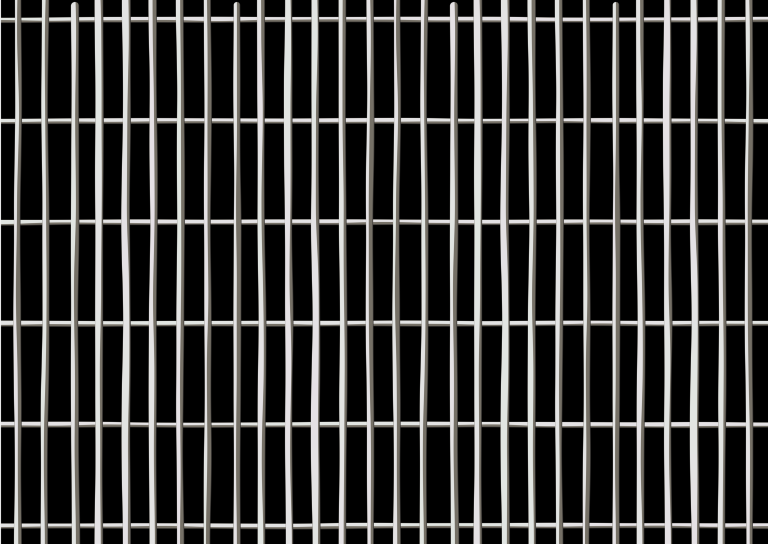
This pattern is drawn by a Shadertoy shader. Its source:

```glsl
float hash(vec2 p) {
    vec3 q = fract(vec3(p.xyx) * 0.1031);
    q += dot(q, q.yzx + 33.33);
    return fract((q.x + q.y) * q.z);
}

// Smooth variation along one bar, from -1 to 1
float wobble(float t, float seed) {
    float i = floor(t), f = fract(t);
    float a = hash(vec2(i + 40.0, seed)), b = hash(vec2(i + 41.0, seed));
    return 2.0 * mix(a, b, f * f * (3.0 - 2.0 * f)) - 1.0;
}

// Bar colour: lit face at negative across, shaded face at positive across
vec3 barColour(float across, float halfWidth, float lit, float tint) {
    float ridge = mix(-halfWidth, halfWidth, lit);
    vec3 face = vec3(0.89) + 0.015 * tint * vec3(0.6, -0.7, 0.5);
    vec3 shade = mix(vec3(0.46, 0.44, 0.40), vec3(0.23, 0.22, 0.21),
                     smoothstep(halfWidth - 0.0018, halfWidth, across));
    vec3 colour = mix(face, shade, smoothstep(ridge - 0.0008, ridge + 0.0009, across));
    // Soft grey rim on the lit edge
    return mix(vec3(0.62, 0.61, 0.59), colour,
               smoothstep(-halfWidth, -halfWidth + 0.0009, across));
}

float cover(float dist, float soft) {
    return 1.0 - smoothstep(-soft, soft, dist);
}

void mainImage(out vec4 fragColor, in vec2 fragCoord) {
    vec2 p = fragCoord / iResolution.x;
    float top = iResolution.y / iResolution.x;
    float soft = 0.7 / iResolution.x;
    vec3 colour = vec3(0.0);

    // Six horizontal rails, shaded underneath
    float rail = floor((p.y - 0.0234) / 0.1318 + 0.5);
    float seed = rail + 71.0;
    float across = 0.0234 + rail * 0.1318 - p.y + 0.0006 * wobble(p.x * 8.0, seed);
    float halfWidth = 0.0037 + 0.0004 * wobble(p.x * 11.0, seed + 20.0);
    float lit = 0.58 + 0.14 * wobble(p.x * 14.0, seed + 40.0);
    colour = mix(colour, barColour(across, halfWidth, lit, wobble(p.x * 5.0, seed)),
                 cover(abs(across) - halfWidth, soft));

    // Twenty-eight upright bars in front, in a cycle of fourteen
    float bar = floor((p.x - 0.0234) / 0.03525 + 0.5);
    float k = mod(bar, 14.0);
    float isShort = (k == 2.0 || k == 8.0) ? 1.0 : 0.0;
    float bright = cos(6.2832 * (k - 10.5) / 7.0);
    across = p.x - 0.0234 - bar * 0.03525 - 0.004 * isShort
           + 0.0011 * wobble(p.y * 7.0, k + 5.0);
    halfWidth = 0.0050 + 0.0003 * bright + 0.0006 * wobble(p.y * 10.0, k + 25.0);
    lit = 0.58 + 0.13 * bright - 0.08 * isShort + 0.14 * wobble(p.y * 9.0, k + 45.0);

    // Short bars end in a rounded tip just below the upper edge
    float tip = isShort * max(p.y - (top - 0.0026 - halfWidth), 0.0);
    float dist = length(vec2(across, tip)) - halfWidth;
    colour = mix(colour, barColour(across, halfWidth, lit, wobble(p.y * 5.0, bar)),
                 cover(dist, soft));

    // Pale strip along the left border
    colour = mix(colour, vec3(0.95), cover(p.x - 0.0013, soft));
    fragColor = vec4(colour, 1.0);
}
```
